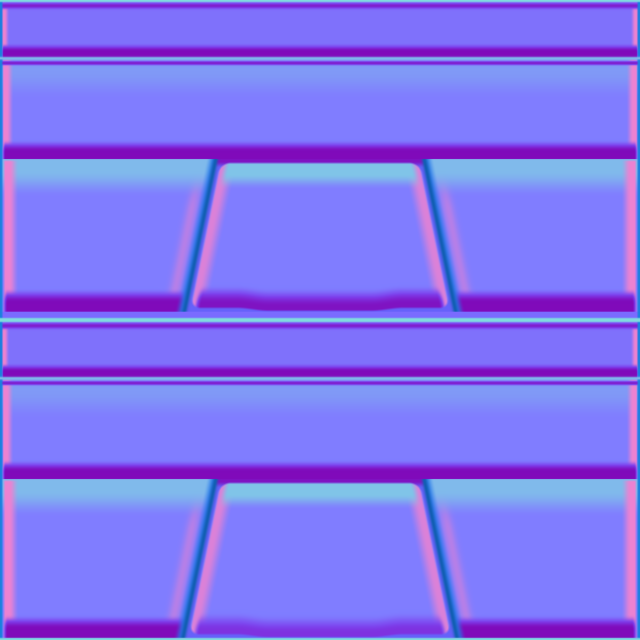
Write a Shadertoy shader that draws this texture map.

```glsl
#define TILES_DOWN 2.0
#define BASE vec3(0.50, 0.49, 1.00)
#define VIOLET vec3(0.49, 0.25, 0.93)
#define PLUM vec3(0.50, 0.04, 0.73)
#define SKY vec3(0.50, 0.77, 0.91)
#define LINE_CYAN vec3(0.50, 0.86, 0.87)
#define PINK vec3(0.92, 0.51, 0.82)
#define EDGE_BLUE vec3(0.15, 0.47, 0.92)
#define CREASE_BLUE vec3(0.07, 0.37, 0.70)
#define TRIM_END 9.1
#define PANEL_TOP 24.85
#define CREASE_SLOPE 0.206

// Lengths are in hundredths of the canvas width; v runs downward, 0 to 50.
float fade(float a, float b, float x) { return 1.0 - smoothstep(a, b, x); }

float ridge(float x, float center, float width) {
    float t = (x - center) / width;
    return exp(-t * t);
}

vec3 shade(vec3 col, float amount) {
    col = mix(col, VIOLET, smoothstep(0.0, 0.6, amount));
    return mix(col, PLUM, smoothstep(0.4, 1.0, amount));
}

// Lit top, pink outer side and dark foot of one horizontal strip
vec3 bevel(vec3 col, float v, float edge, float top, float bottom,
           float glow, float glowLen, float footLen, float side) {
    col = mix(col, SKY, glow * fade(0.3 * glowLen, glowLen, v - top));
    float pink = smoothstep(0.15 * side, 0.35 * side, edge) * fade(0.55 * side, 1.15 * side, edge);
    pink *= smoothstep(0.0, 0.5, v - top);
    col = mix(col, PINK, pink);
    float foot = smoothstep(bottom - footLen, bottom - 0.3 * footLen, v);
    return shade(col, foot * smoothstep(0.1 * side, 0.5 * side, edge));
}

// Rounded trapezoid between the two creases
vec3 centerPanel(float v, float mid, float d, float bottom, float footDepth) {
    float side = -d - 0.6;
    float top = PANEL_TOP + 0.5;
    float foot = bottom - 0.45 + 0.45 * fade(8.0, 13.0, mid);
    float radius = 1.8;
    vec2 inset = vec2(side, min(v - top, foot - v));
    float inward = radius - length(max(radius - inset, 0.0));

    vec3 face = mix(BASE, PINK, 0.85 * smoothstep(0.0, 0.6, side) * fade(0.9, 2.9, side));
    float across = smoothstep(0.4, 1.8, side);
    face = mix(face, SKY, across * fade(1.8, 4.3, v - top));
    face = shade(face, footDepth * across * smoothstep(foot - 4.2, foot - 0.8, v));

    vec3 gap = mix(vec3(0.40, 0.38, 0.98), shade(BASE, 0.85), fade(0.3, 1.4, v - PANEL_TOP));
    return mix(gap, face, smoothstep(-0.1, 0.4, inward));
}

vec3 sidePanel(float v, float edge, float d, float bottom) {
    vec3 col = BASE;
    float lavender = ridge(d, 2.1, 0.9) * smoothstep(PANEL_TOP + 1.0, PANEL_TOP + 8.0, v);
    col = mix(col, PINK, 0.5 * lavender);
    col = bevel(col, v, edge, PANEL_TOP, bottom, 0.85, 6.0, 4.0, 2.6);
    return mix(col, EDGE_BLUE, 0.9 * fade(0.2, 1.5, d));
}

void mainImage(out vec4 fragColor, in vec2 fragCoord) {
    vec2 uv = fragCoord / iResolution.xy;
    float down = (1.0 - uv.y) * TILES_DOWN;
    float tile = mod(floor(down), 2.0);
    float v = fract(down) * 50.0;
    float mid = abs(uv.x - 0.5) * 100.0;
    float edge = 50.0 - mid;
    float aa = 70.0 / iResolution.y;

    // Narrow trim and broad band
    vec3 trim = bevel(mix(BASE, VIOLET, 0.2), v, edge, 0.3, TRIM_END - 0.2, 0.0, 1.0, 2.4, 1.3);
    trim = shade(trim, 0.75 * ridge(v, 0.9, 0.5));
    vec3 band = bevel(BASE, v, edge, TRIM_END, PANEL_TOP, 0.4, 6.5, 3.3, 1.9);
    band = shade(band, 0.75 * ridge(v, TRIM_END + 0.75, 0.35));
    vec3 col = mix(trim, band, smoothstep(TRIM_END - aa, TRIM_END + aa, v));

    // Panels, with a shallower foot on alternate tiles
    float bottom = mix(48.7, 49.7, tile);
    float d = (mid - 16.28 - CREASE_SLOPE * (v - PANEL_TOP)) / sqrt(1.0 + CREASE_SLOPE * CREASE_SLOPE);
    vec3 inner = centerPanel(v, mid, d, bottom, mix(0.85, 0.6, tile));
    vec3 outer = sidePanel(v, edge, d, bottom);
    vec3 panels = mix(inner, outer, smoothstep(-aa, aa, d));
    panels = mix(panels, CREASE_BLUE, ridge(d, 0.0, 0.42));
    panels = mix(panels, vec3(0.48, 0.42, 1.0), smoothstep(bottom - aa, bottom + aa, v));
    col = mix(col, panels, smoothstep(PANEL_TOP - aa, PANEL_TOP + aa, v));

    // Outer edges and bright seams
    col = mix(col, vec3(0.10, 0.50, 0.87), fade(0.15, 0.6, edge));
    float seam = min(v, 50.0 - v);
    col = mix(col, LINE_CYAN, fade(0.12, 0.5, seam));
    col = mix(col, mix(SKY, BASE, 0.15), ridge(v, TRIM_END, 0.24));

    fragColor = vec4(col, 1.0);
}
```
